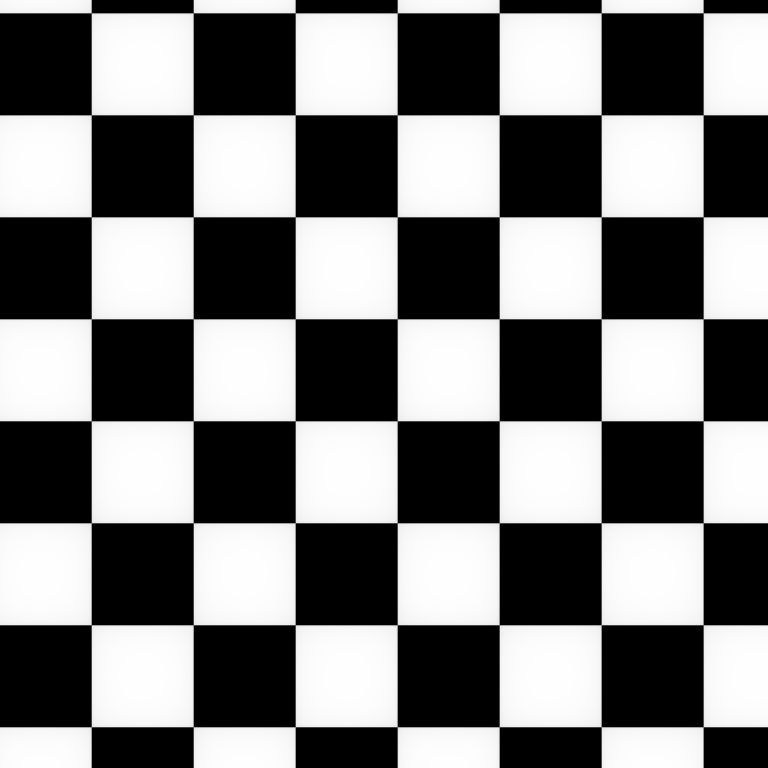
This pattern is drawn by a Shadertoy shader. Its source:

```glsl
// Black and white checkerboard, with a soft grey falloff inside each light square.
// Two box-filtered square waves are multiplied to give the checks; a product
// of parabolas per cell shades the light squares towards their edges.

const float CELL_SIZE = 0.1328;               // side of one square, in canvas heights
const vec2 GRID_ORIGIN = vec2(0.1194, 0.0530); // lower left corner of a light square
const float FALLOFF = 0.015;                  // strength of the edge shading
const vec3 DARK = vec3(0.0);
const vec3 LIGHT = vec3(0.998);

// Square wave: +1 on even cells, -1 on odd ones, averaged over one pixel
float squareWave(float x, float pixelWidth) {
    float parity = 1.0 - 2.0 * mod(floor(x), 2.0);
    float edgeDistance = 0.5 - abs(fract(x) - 0.5);
    return parity * clamp(2.0 * edgeDistance / pixelWidth, 0.0, 1.0);
}

// Coverage of the light squares, from 0 to 1
float checker(vec2 p, float pixelWidth) {
    return 0.5 + 0.5 * squareWave(p.x, pixelWidth) * squareWave(p.y, pixelWidth);
}

// Brightness inside a cell: 1 at the centre, dimmer at edges and corners
float cellShade(vec2 local, float strength) {
    vec2 bump = 4.0 * local * (1.0 - local);
    return pow(max(bump.x * bump.y, 0.0005), strength);
}

void mainImage(out vec4 fragColor, in vec2 fragCoord) {
    vec2 uv = fragCoord / iResolution.y;
    vec2 grid = (uv - GRID_ORIGIN) / CELL_SIZE;
    float pixelWidth = 1.0 / (iResolution.y * CELL_SIZE);

    vec3 lightSquare = LIGHT * cellShade(fract(grid), FALLOFF);
    vec3 color = mix(DARK, lightSquare, checker(grid, pixelWidth));
    fragColor = vec4(color, 1.0);
}
```
